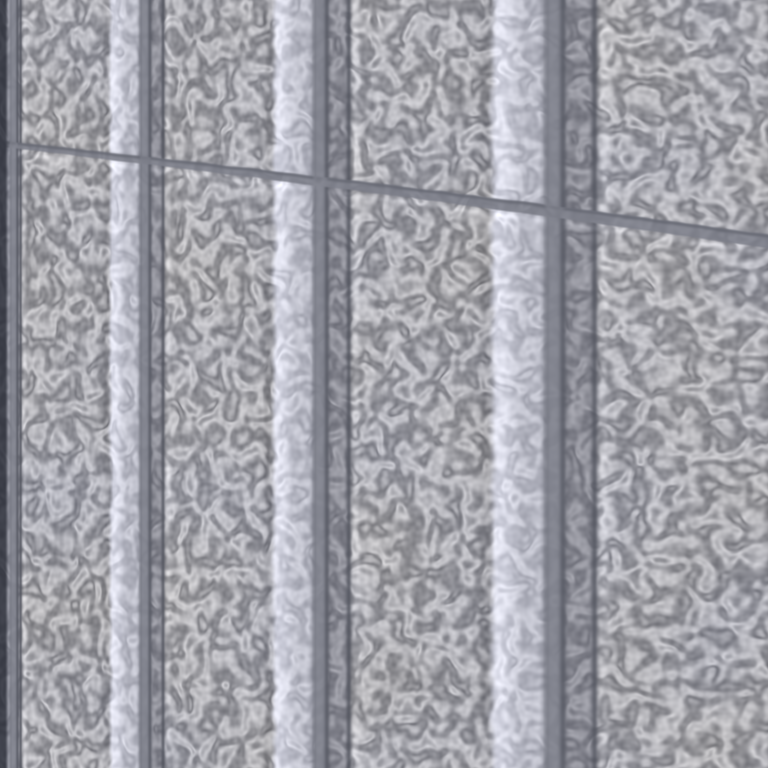
Give the GLSL for this texture, as a three.js fragment shader.

```glsl
// Ribbed stone cladding seen at an angle: four upright panels that widen to the right,
// each with a groove, a recessed strip, a rough face and a bright bevel, cut by one
// slanting joint. Contours of gradient noise give the curly grain of the stone.
#define FIRST_GROOVE 0.018
#define SPREAD 0.5104
#define GROWTH 1.335
#define BEVEL_START 0.762
#define GROOVE_HALF 0.034
#define GRAIN_SCALE 50.0
#define GRAIN_DEPTH 0.20
#define FACE_COLOR vec3(0.645, 0.645, 0.668)
#define BEVEL_COLOR vec3(0.725, 0.73, 0.775)
#define STRIP_COLOR vec3(0.545, 0.548, 0.585)
#define JOINT_COLOR vec3(0.50, 0.508, 0.55)
#define DARK_COLOR vec3(0.24, 0.25, 0.29)

varying vec2 vUv;

vec2 hashGradient(vec2 cell) {
  vec3 q = fract(vec3(cell.xyx) * vec3(0.1031, 0.1030, 0.0973));
  q += dot(q, q.yzx + 33.33);
  float angle = 6.2832 * fract((q.x + q.y) * q.z);
  return vec2(cos(angle), sin(angle));
}

float gradientNoise(vec2 p) {
  vec2 i = floor(p);
  vec2 f = p - i;
  vec2 w = f * f * f * (f * (f * 6.0 - 15.0) + 10.0);
  vec2 e = vec2(1.0, 0.0);
  float low = mix(dot(hashGradient(i), f), dot(hashGradient(i + e.xy), f - e.xy), w.x);
  float high = mix(dot(hashGradient(i + e.yx), f - e.yx), dot(hashGradient(i + e.xx), f - e.xx), w.x);
  return mix(low, high, w.y);
}

// Curly strokes from noise contours, broken up by a finer layer
float stoneGrain(vec2 p) {
  vec2 warp = vec2(gradientNoise(p * 0.6 + 31.0), gradientNoise(p * 0.6 + 57.0));
  float curls = sin(6.5 * gradientNoise(p + 0.8 * warp) + 2.0 * warp.x);
  return 0.58 * curls + 0.55 * gradientNoise(p * 2.3 + 11.0);
}

float softLine(float d, float width) {
  return exp(-d * d / (width * width));
}

void main() {
  vec2 uv = vUv;

  // Panel coordinate: whole numbers fall on the grooves
  float panel = log(1.0 + (uv.x - FIRST_GROOVE) / SPREAD) / log(GROWTH);
  float u = fract(panel);
  float groove = panel - floor(panel + 0.5);
  float stripEnd = 0.15 - 0.09 * exp(-floor(panel));

  // Grain tightens toward the far left side
  vec2 grainUv = vec2(uv.x * (1.3 - 0.22 * uv.x), uv.y) * GRAIN_SCALE;
  float grain = stoneGrain(grainUv);
  float stain = gradientNoise(uv * vec2(6.0, 4.0) + 3.0);

  // Rough face with faint warm and cool patches
  vec3 color = FACE_COLOR + 0.025 * stain + vec3(0.012, 0.006, -0.014) * gradientNoise(uv * 7.0 + 19.0);
  float relief = GRAIN_DEPTH;

  // Recessed strip and the shadow line at its right side
  float strip = 1.0 - smoothstep(stripEnd - 0.012, stripEnd + 0.012, u);
  color = mix(color, STRIP_COLOR, strip);
  relief *= mix(1.0, 0.65, strip);
  color += 0.07 * softLine(u - stripEnd - 0.035, 0.018);

  // Bright bevel with a chipped left edge
  float chip = 0.014 * gradientNoise(vec2(uv.y * 24.0, floor(panel) * 5.3 + 0.5))
    + 0.012 * gradientNoise(uv * 65.0);
  float bevelPos = u - BEVEL_START - chip;
  float bevel = smoothstep(-0.018, 0.018, bevelPos);
  color = mix(color, BEVEL_COLOR, bevel);
  color += vec3(0.13, 0.13, 0.135) * bevel * (1.0 - smoothstep(0.02, 0.13, bevelPos));
  color -= 0.06 * softLine(bevelPos + 0.03, 0.022);
  relief *= mix(1.0, 0.58, bevel);

  // Upright groove with a shadow along each side
  float grooveMask = 1.0 - smoothstep(GROOVE_HALF - 0.012, GROOVE_HALF + 0.012, abs(groove));
  color = mix(color, JOINT_COLOR + 0.02, grooveMask);
  relief *= 1.0 - 0.85 * grooveMask;
  color += grain * relief * vec3(1.0, 0.99, 0.97);
  color = mix(color, DARK_COLOR + 0.08, 0.70 * softLine(groove - 0.032, 0.014));
  color = mix(color, DARK_COLOR + 0.10, 0.35 * softLine(groove + 0.036, 0.014));
  color = mix(color, DARK_COLOR + 0.07, 0.75 * softLine(u - stripEnd, 0.013));

  // Slanting joint, thicker on the near right side
  float jointY = 0.8125 - 0.11 * uv.x - 0.017 * uv.x * uv.x;
  float jointHalf = mix(0.0038, 0.009, uv.x);
  float jointPos = uv.y - jointY + 0.0012 * gradientNoise(uv * 32.0);
  float joint = 1.0 - smoothstep(jointHalf - 0.002, jointHalf + 0.002, abs(jointPos));
  color += 0.07 * softLine(jointPos + jointHalf + 0.006, 0.004) * (1.0 - grooveMask);
  color = mix(color, JOINT_COLOR + 0.025 * grain, 0.94 * joint);
  float lip = softLine(jointPos - jointHalf * 0.75, 0.0028);
  color = mix(color, DARK_COLOR + 0.12, 0.55 * lip * (1.0 - 0.7 * grooveMask));

  // Dark gap at the far left
  float gap = 1.0 - smoothstep(0.006, 0.014, uv.x);
  color = mix(color, DARK_COLOR + 0.03 * grain, gap);

  gl_FragColor = vec4(clamp(color, 0.0, 1.0), 1.0);
}
```
